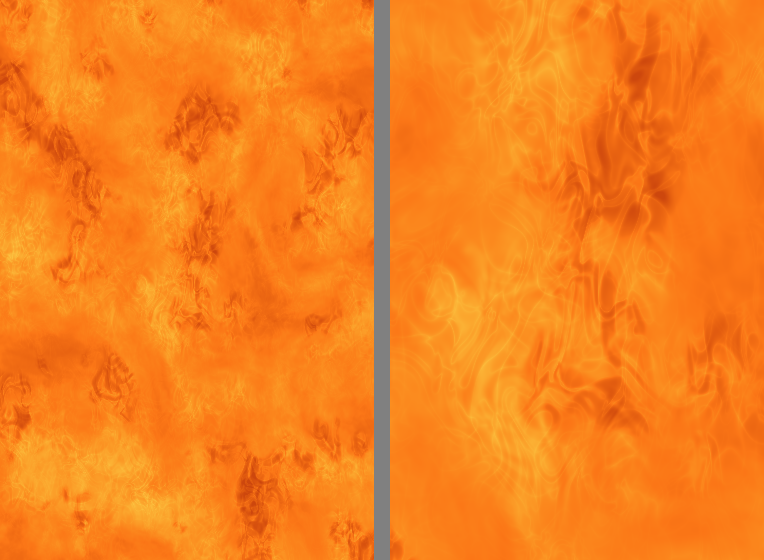
Left, the full canvas; right, a detail of the centre.
This texture is drawn by a Shadertoy shader. Its source:

```glsl
const float RIDGE_MEAN = 0.41;

vec2 hash22(vec2 p) {
    vec3 h = fract(vec3(p.xyx) * vec3(0.1031, 0.1030, 0.0973));
    h += dot(h, h.yzx + 33.33);
    return fract((h.xx + h.yz) * h.zy);
}

float cornerSlope(vec2 cell, vec2 local, vec2 corner) {
    return dot(hash22(cell + corner) * 2.0 - 1.0, local - corner);
}

// Gradient noise scaled to roughly unit deviation
float noise(vec2 p) {
    p += 100.0;
    vec2 cell = floor(p), f = fract(p);
    vec2 u = f * f * f * (f * (f * 6.0 - 15.0) + 10.0);
    float low = mix(cornerSlope(cell, f, vec2(0, 0)), cornerSlope(cell, f, vec2(1, 0)), u.x);
    float high = mix(cornerSlope(cell, f, vec2(0, 1)), cornerSlope(cell, f, vec2(1, 1)), u.x);
    return 5.8 * mix(low, high, u.y);
}

float fbm(vec2 p) {
    const mat2 turn = mat2(0.8, 0.6, -0.6, 0.8);
    float sum = 0.0, amplitude = 0.8;
    for (int i = 0; i < 5; i++) {
        sum += amplitude * noise(p);
        p = turn * p * 2.03 + 11.7;
        amplitude *= 0.58;
    }
    return sum;
}

// Folds space so that straight features curl
vec2 curl(vec2 p, float frequency, float strength) {
    vec2 q = p * frequency;
    return p + strength * vec2(noise(q + 3.1), noise(q + 17.6));
}

float flameField(vec2 p, vec2 scale, float seed) {
    vec2 q = curl(p * scale + seed, 0.45, 0.6);
    return noise(curl(q, 1.0, 0.2));
}

float ridge(float field, float sharpness) {
    return exp(-sharpness * abs(field));
}

// Scattered patches of turbulent flame with ragged borders
float clumpMask(vec2 p) {
    float patchField = noise(p * vec2(9.0, 6.8) + 5.3);
    float ragged = 0.45 * noise(p * vec2(30.0, 22.0) + 8.2);
    return smoothstep(0.5, 1.9, patchField + ragged);
}

// Deep red-orange through orange to yellow, with softened darks
vec3 fireColor(float tone) {
    float t = clamp(tone - 0.4 * min(tone + 1.0, 0.0), -2.8, 3.0);
    return vec3(0.985 - 0.08 * max(-0.55 - t, 0.0),
                0.508 + 0.082 * t,
                0.105 + 0.033 * t + 0.005 * t * t);
}

void mainImage(out vec4 fragColor, in vec2 fragCoord) {
    vec2 p = fragCoord / iResolution.y;

    // Soft glowing clouds
    float clouds = fbm(curl(p * vec2(6.0, 5.0) + 2.7, 0.9, 0.12));
    float light = smoothstep(-0.9, 1.4, clouds);
    float tone = 0.13 + 0.6 * clouds;

    // Short curling wisps in patches, strongest in the bright clouds
    float wisps = ridge(flameField(p, vec2(40.0, 26.0), 31.4), 1.5) - RIDGE_MEAN;
    float threads = ridge(flameField(p, vec2(76.0, 50.0), 52.9), 1.4) - RIDGE_MEAN;
    float haze = flameField(p, vec2(58.0, 38.0), 12.5);
    float roughness = smoothstep(-1.0, 1.2, noise(p * vec2(11.0, 9.0) + 41.2));
    float texturing = (0.35 + 0.8 * light) * (0.45 + 0.8 * roughness);
    tone += texturing * (0.65 * wisps + 0.7 * threads + 0.14 * haze);

    // Dark pockets laced with bright tongues, glowing underneath
    float tongues = flameField(p, vec2(46.0, 27.0), 74.3);
    float flickers = flameField(p, vec2(82.0, 48.0), 93.7);
    float lace = 0.65 * ridge(tongues - 0.4, 1.5) + 0.5 * ridge(flickers - 0.3, 1.4) - 0.45;
    float clump = clumpMask(p);
    float glow = clumpMask(p + vec2(0.0, 0.05)) * (1.0 - clump);
    tone += clump * (-1.1 + 0.5 * tongues + 0.35 * flickers + 2.2 * lace);
    tone += glow * (0.35 + 1.6 * lace);

    fragColor = vec4(fireColor(tone), 1.0);
}
```
